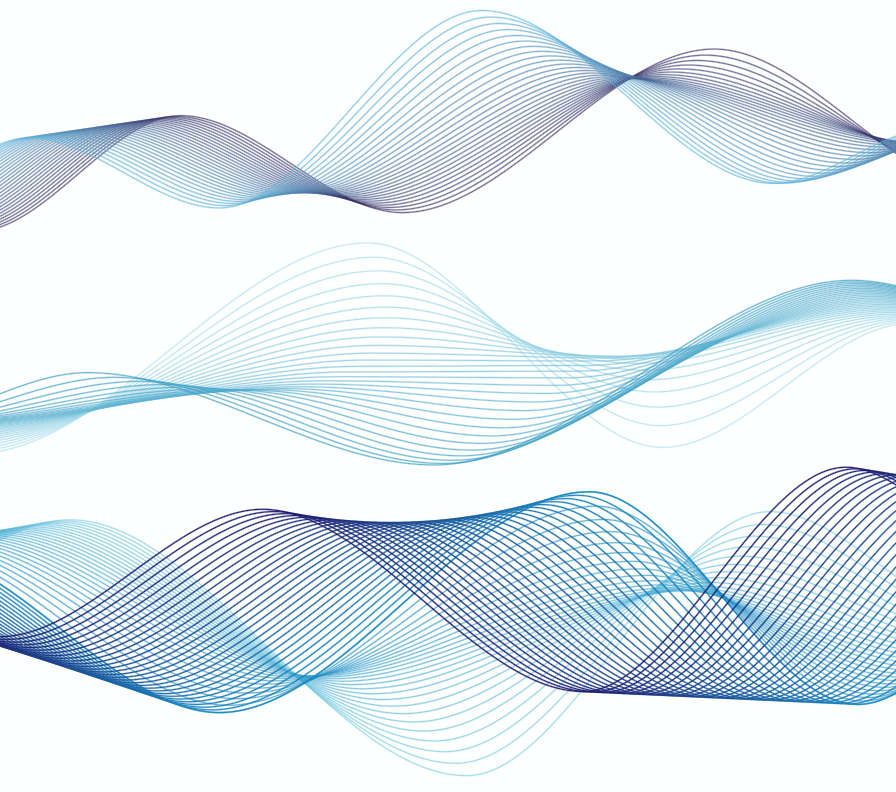
Write a WebGL 2 fragment shader that draws this background.

```glsl
#version 300 es
precision highp float;

uniform vec2 u_resolution;
out vec4 fragColor;

#define SPAN vec2(7.68, 6.78)
#define KNOTS 7
#define TOP_LINES 28
#define MIDDLE_LINES 28
#define MESH_LINES 29
#define VEIL_LINES 26
#define FINE_WIDTH 0.0082
#define BOLD_WIDTH 0.0115
#define SOFTNESS 1.3

const vec3 PAPER = vec3(0.995, 1.0, 1.0);
const vec3 VIOLET = vec3(0.22, 0.18, 0.39);
const vec3 SKY = vec3(0.38, 0.72, 0.87);
const vec3 TEAL = vec3(0.20, 0.60, 0.76);
const vec3 MIST = vec3(0.68, 0.88, 0.93);
const vec3 NAVY = vec3(0.11, 0.10, 0.43);
const vec3 AZURE = vec3(0.10, 0.54, 0.76);
const vec3 AQUA = vec3(0.50, 0.81, 0.89);

// Each edge is a chain of alternating troughs and crests.
const vec2 violetEdge[KNOTS] = vec2[KNOTS](
    vec2(-0.2, 4.8), vec2(1.55, 5.79), vec2(3.45, 4.96), vec2(6.12, 6.36),
    vec2(8.5, 5.13), vec2(10.0, 6.2), vec2(11.0, 5.0));
const vec2 skyEdge[KNOTS] = vec2[KNOTS](
    vec2(-1.0, 5.08), vec2(0.25, 5.6), vec2(1.88, 5.0), vec2(4.13, 6.69),
    vec2(6.63, 5.21), vec2(8.0, 5.68), vec2(9.0, 5.0));
const vec2 tealEdge[KNOTS] = vec2[KNOTS](
    vec2(-1.0, 3.13), vec2(0.75, 3.59), vec2(3.72, 2.8), vec2(7.3, 4.38),
    vec2(9.5, 3.8), vec2(11.0, 4.4), vec2(12.0, 3.0));
const vec2 mistEdge[KNOTS] = vec2[KNOTS](
    vec2(-0.2, 2.9), vec2(3.15, 4.7), vec2(5.68, 2.95), vec2(7.8, 4.01),
    vec2(10.0, 3.4), vec2(11.0, 4.4), vec2(12.0, 3.0));
const vec2 navyEdge[KNOTS] = vec2[KNOTS](
    vec2(-4.0, 1.5), vec2(-2.0, 1.78), vec2(0.0, 1.33), vec2(2.25, 2.42),
    vec2(5.0, 0.86), vec2(7.25, 2.78), vec2(9.0, 1.78));
const vec2 azureEdge[KNOTS] = vec2[KNOTS](
    vec2(-3.0, 1.2), vec2(-0.8, 2.08), vec2(1.88, 0.68), vec2(5.05, 2.57),
    vec2(7.35, 0.75), vec2(9.6, 2.4), vec2(11.0, 1.5));
const vec2 aquaEdge[KNOTS] = vec2[KNOTS](
    vec2(-1.6, 1.38), vec2(0.6, 2.33), vec2(4.0, 0.14), vec2(6.6, 2.4),
    vec2(8.5, 1.48), vec2(10.5, 2.3), vec2(12.0, 1.5));

// Bends shift the knots of the middle lines (xy), skewed to one edge (z).
const vec3 NONE = vec3(0.0);
const vec3 topBend[KNOTS] = vec3[KNOTS](
    NONE, NONE, vec3(0.0, 0.15, 0.0), vec3(0.0, -0.38, -0.2), vec3(0.0, 0.34, -1.0), NONE, NONE);
const vec3 middleBend[KNOTS] = vec3[KNOTS](
    vec3(0.0, 0.1, 0.0), vec3(1.0, -0.57, 0.0), vec3(0.2, 0.7, 1.0), NONE, NONE, NONE, NONE);
const vec3 meshBend[KNOTS] = vec3[KNOTS](
    NONE, NONE, NONE, vec3(0.0, -0.18, 0.0), NONE, NONE, NONE);
const vec3 veilBend[KNOTS] = vec3[KNOTS](
    NONE, NONE, vec3(-0.05, 0.55, 0.0), vec3(0.0, -0.76, 0.0), NONE, NONE, NONE);

// Paints a family of fine lines blended from edge a to edge b.
vec3 ribbon(vec3 base, vec2 p, vec2 a[KNOTS], vec2 b[KNOTS], vec3 bend[KNOTS],
            int count, vec3 colorA, vec3 colorB, float width) {
    float blur = SOFTNESS * SPAN.x / u_resolution.x;
    float strength = min(1.0, width / blur);
    float reach = 0.5 * max(width, blur) + 0.5 * blur;
    for (int k = 1; k < KNOTS; k++) {
        vec2 a0 = a[k - 1], a1 = a[k], b0 = b[k - 1], b1 = b[k];
        vec3 bend0 = bend[k - 1], bend1 = bend[k];

        // Skip spans whose bounds do not hold the point.
        vec2 low = min(min(a0, a1), min(b0, b1)) + 1.2 * min(min(bend0, bend1), NONE).xy - reach;
        vec2 high = max(max(a0, a1), max(b0, b1)) + 1.2 * max(max(bend0, bend1), NONE).xy + reach;
        if (any(lessThan(p, low)) || any(greaterThan(p, high))) continue;

        for (int i = count - 1; i >= 0; i--) {
            float t = float(i) / float(count - 1);
            float bow = 4.0 * t * (1.0 - t);
            float side = 2.0 * t - 1.0;
            vec2 start = mix(a0, b0, t) + bow * (1.0 + side * bend0.z) * bend0.xy;
            vec2 end = mix(a1, b1, t) + bow * (1.0 + side * bend1.z) * bend1.xy;
            vec2 size = end - start;
            float s = (p.x - start.x) / size.x;
            if (s < 0.0 || s >= 1.0) continue;
            float offset = p.y - start.y - size.y * s * s * (3.0 - 2.0 * s);
            float slope = 6.0 * s * (1.0 - s) * size.y / size.x;
            float d = abs(offset) * inversesqrt(1.0 + slope * slope);
            float cover = clamp((reach - d) / blur, 0.0, 1.0) * strength;
            base = mix(base, mix(colorA, colorB, t), cover);
        }
    }
    return base;
}

void main() {
    vec2 p = gl_FragCoord.xy / u_resolution * SPAN;
    vec3 color = PAPER;
    // Top and middle ribbons lie in bands of their own.
    if (p.y > 4.74) {
        color = ribbon(color, p, violetEdge, skyEdge, topBend, TOP_LINES, VIOLET, SKY, FINE_WIDTH);
    } else if (p.y > 2.79) {
        color = ribbon(color, p, tealEdge, mistEdge, middleBend, MIDDLE_LINES, TEAL, MIST, FINE_WIDTH);
    } else {
        // The woven mesh lies over the pale veil.
        color = ribbon(color, p, azureEdge, aquaEdge, veilBend, VEIL_LINES, AZURE, AQUA, FINE_WIDTH);
        color = ribbon(color, p, navyEdge, azureEdge, meshBend, MESH_LINES, NAVY, AZURE, BOLD_WIDTH);
    }
    fragColor = vec4(color, 1.0);
}
```
